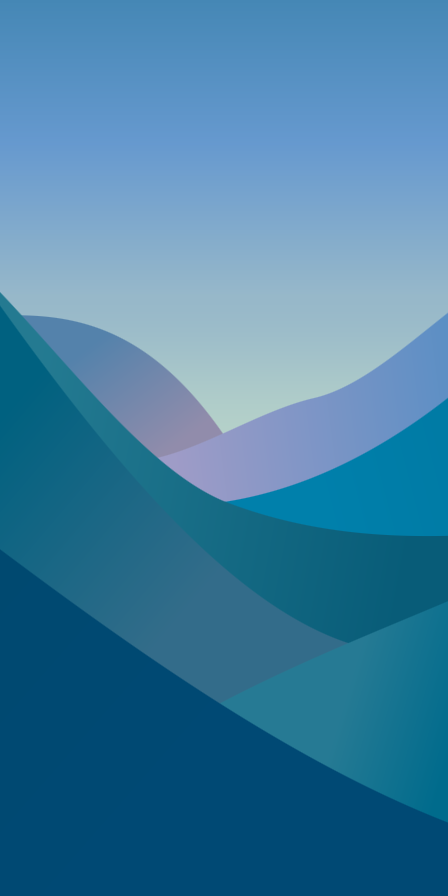
This background is drawn by a Shadertoy shader. Its source:

```glsl
// Cubic Bezier height over the span x0..x1, control heights evenly spaced
float cubic(float x, float x0, float x1, vec4 h) {
    float t = (x - x0) / (x1 - x0);
    float s = 1.0 - t;
    return dot(h, vec4(s * s * s, 3.0 * s * s * t, 3.0 * s * t * t, t * t * t));
}

// Two cubic spans meeting at xm
float joinedCubic(float x, float x0, float xm, float x1, vec4 left, vec4 right) {
    return x < xm ? cubic(x, x0, xm, left) : cubic(x, xm, x1, right);
}

// Smooth coverage of the area below a ridge line
float below(float y, float ridge) {
    float d = y - ridge;
    return clamp(0.5 - d / fwidth(d), 0.0, 1.0);
}

// Linear colour blend between two points of the canvas
vec3 gradient(vec2 p, vec2 a, vec2 b, vec3 colorA, vec3 colorB) {
    vec2 axis = b - a;
    return mix(colorA, colorB, clamp(dot(p - a, axis) / dot(axis, axis), 0.0, 1.0));
}

vec3 skyColor(float y) {
    const vec3 haze = vec3(0.71, 0.82, 0.79);
    const vec3 pale = vec3(0.59, 0.72, 0.79);
    const vec3 blue = vec3(0.40, 0.60, 0.81);
    const vec3 zenith = vec3(0.27, 0.53, 0.71);
    vec3 color = mix(haze, pale, smoothstep(0.50, 0.68, y));
    color = mix(color, blue, clamp((y - 0.67) / 0.17, 0.0, 1.0));
    return mix(color, zenith, clamp((y - 0.84) / 0.16, 0.0, 1.0));
}

void mainImage(out vec4 fragColor, in vec2 fragCoord) {
    vec2 p = fragCoord / iResolution.xy;
    vec3 color = skyColor(p.y);

    // Distant mauve hill
    float ridge = cubic(p.x, 0.057, 0.495, vec4(0.648, 0.646, 0.622, 0.518));
    vec3 paint = gradient(p, vec2(0.3, 0.65), vec2(0.36, 0.49),
                          vec3(0.33, 0.51, 0.67), vec3(0.57, 0.55, 0.67));
    color = mix(color, paint, below(p.y, ridge));

    // Lavender hill rising to the right
    ridge = joinedCubic(p.x, 0.333, 0.703, 1.0,
                        vec4(0.487, 0.499, 0.542, 0.556),
                        vec4(0.556, 0.568, 0.612, 0.651));
    paint = gradient(p, vec2(0.40, 0.46), vec2(1.0, 0.62),
                     vec3(0.62, 0.61, 0.78), vec3(0.36, 0.56, 0.77));
    color = mix(color, paint, below(p.y, ridge));

    // Bright blue hill
    ridge = cubic(p.x, 0.503, 1.0, vec4(0.440, 0.453, 0.491, 0.556));
    paint = gradient(p, vec2(0.75, 0.42), vec2(1.0, 0.55),
                     vec3(0.00, 0.50, 0.67), vec3(0.00, 0.48, 0.645));
    color = mix(color, paint, below(p.y, ridge));

    // Long teal valley ridge
    ridge = joinedCubic(p.x, 0.0, 0.503, 1.0,
                        vec4(0.674, 0.586, 0.474, 0.440),
                        vec4(0.440, 0.408, 0.400, 0.402));
    paint = gradient(p, vec2(0.1, 0.63), vec2(0.9, 0.33),
                     vec3(0.14, 0.48, 0.57), vec3(0.03, 0.36, 0.47));
    color = mix(color, paint, below(p.y, ridge));

    // Muted left slope
    ridge = cubic(p.x, 0.0, 0.773, vec4(0.659, 0.479, 0.327, 0.283));
    paint = gradient(p, vec2(0.1, 0.59), vec2(0.3, 0.25),
                     vec3(0.00, 0.38, 0.50), vec3(0.20, 0.425, 0.54));
    color = mix(color, paint, below(p.y, ridge));

    // Near right slope
    ridge = cubic(p.x, 0.487, 1.0, vec4(0.214, 0.259, 0.293, 0.329));
    paint = gradient(p, vec2(0.78, 0.24), vec2(0.98, 0.12),
                     vec3(0.15, 0.48, 0.58), vec3(0.00, 0.42, 0.55));
    color = mix(color, paint, below(p.y, ridge));

    // Navy foreground
    ridge = cubic(p.x, 0.0, 1.0, vec4(0.387, 0.262, 0.147, 0.082));
    paint = gradient(p, vec2(0.0, 0.35), vec2(0.2, 0.0),
                     vec3(0.00, 0.285, 0.44), vec3(0.00, 0.285, 0.455));
    color = mix(color, paint, below(p.y, ridge));

    fragColor = vec4(color, 1.0);
}
```
